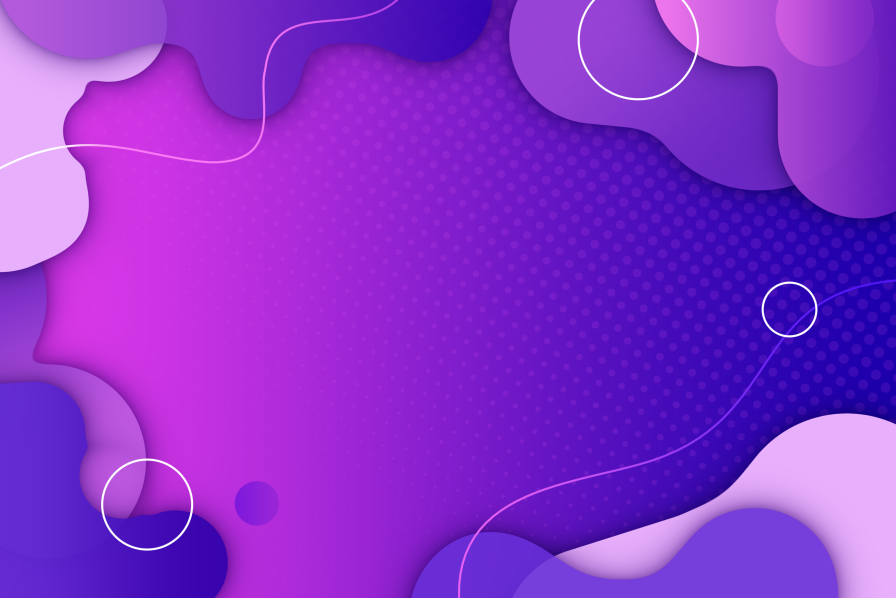
A Shadertoy shader for this background:

```glsl
// Fluid violet backdrop: a halftone gradient framed by soft-shadowed blobs,
// thin curves and rings. Blobs are pills joined or cut by a smooth minimum;
// the canvas is 5.12 units high with y pointing down.

float pixel; // size of one pixel in canvas units

float smin(float a, float b, float k) {
    float h = max(k - abs(a - b), 0.0);
    return min(a, b) - h * h / (4.0 * k);
}

float cut(float body, float hole, float k) {
    return -smin(-body, hole, k);
}

float disc(vec2 p, vec2 center, float radius) {
    return length(p - center) - radius;
}

float pill(vec2 p, vec2 a, vec2 b, float radius) {
    vec2 ab = b - a;
    float t = clamp(dot(p - a, ab) / dot(ab, ab), 0.0, 1.0);
    return length(p - a - ab * t) - radius;
}

float cover(float d) {
    return smoothstep(pixel, -pixel, d * 1.4);
}

// Distance to a cubic curve, walked as short segments
float curve(vec2 p, vec2 a, vec2 b, vec2 c, vec2 d) {
    float nearest = 1e3;
    vec2 last = a;
    for (int i = 1; i <= 28; i++) {
        float t = float(i) / 28.0, s = 1.0 - t;
        vec2 next = s * s * s * a + 3.0 * s * t * (s * b + t * c) + t * t * t * d;
        nearest = min(nearest, pill(p, last, next, 0.0));
        last = next;
    }
    return nearest;
}

// Paints a blob and lets its shadow fall outside its edge
void layer(inout vec3 color, float d, vec3 paint, float alpha) {
    vec3 shaded = color * mix(vec3(1), vec3(0.62, 0.5, 0.74), exp(-max(d, 0.0) * 11.0));
    color = mix(shaded, mix(color, paint, alpha), cover(d));
}

void mainImage(out vec4 fragColor, in vec2 fragCoord) {
    pixel = 5.12 / iResolution.y;
    vec2 p = vec2(fragCoord.x, iResolution.y - fragCoord.y) * pixel;
    vec3 lilac = vec3(0.91, 0.69, 0.99);
    float d;

    // Magenta to blue gradient with a tilted halftone grid
    vec3 color = mix(vec3(0.85, 0.22, 0.91), vec3(0.13, 0.0, 0.68), smoothstep(-0.6, 8.6, p.x) * 1.12 - 0.06);
    vec2 q = mat2(0.605, -0.797, 0.797, 0.605) * (p - vec2(4.54, 1.82)) / 0.138;
    float dotSize = clamp(0.010 + 0.0065 * (p.x - 2.56) + 0.008 * (3.4 - p.y), 0.006, 0.046);
    d = length(fract(q + 0.5) - 0.5) * 0.138 - dotSize;
    color = mix(color, vec3(0.9, 0.35, 0.95), 0.13 * cover(d));

    // Left: violet backing, blue wave, lilac drop
    d = smin(disc(p, vec2(0.42, 3.95), 0.83), disc(p, vec2(-0.5, 2.55), 0.9), 0.2);
    layer(color, d, mix(vec3(0.47, 0.18, 0.78), vec3(0.74, 0.35, 0.88), smoothstep(2.3, 4.0, p.y + 0.4 * p.x)), 0.95);

    d = smin(pill(p, vec2(-0.1, 3.72), vec2(0.3, 3.7), 0.43), disc(p, vec2(0.3, 4.7), 1.0), 0.1);
    d = smin(d, disc(p, vec2(1.5, 4.82), 0.45), 0.1);
    d = cut(d, disc(p, vec2(1.05, 4.07), 0.37), 0.08);
    layer(color, d, mix(vec3(0.37, 0.16, 0.82), vec3(0.19, 0.0, 0.67), smoothstep(0.0, 1.9, p.x)), 0.94);

    d = smin(pill(p, vec2(-0.1, 1.76), vec2(0.31, 1.76), 0.45), pill(p, vec2(0), vec2(0, 1.6), 0.73), 0.06);
    d = smin(d, pill(p, vec2(0, 0.1), vec2(0.93, 0.2), 0.5), 0.1);
    d = cut(d, disc(p, vec2(0.87, 1.12), 0.33), 0.08);
    layer(color, d, lilac, 1.0);

    // Top: dripping translucent band
    d = smin(disc(p, vec2(0.75, -0.3), 0.8), pill(p, vec2(1.2, -0.22), vec2(3.6, -0.22), 0.59), 0.12);
    d = smin(d, disc(p, vec2(2.15, 0.6), 0.42), 0.4);
    d = smin(d, disc(p, vec2(3.68, 0.03), 0.5), 0.2);
    layer(color, d, mix(vec3(0.67, 0.30, 0.84), vec3(0.16, 0.0, 0.68), clamp((p.x - 0.2) / 3.9, 0.0, 1.0)), 0.86);

    // Top right: violet cloud, pink fold and its inner disc
    d = smin(pill(p, vec2(5.1, 0.32), vec2(5.5, 0.36), 0.74), disc(p, vec2(6.5, 0.6), 1.03), 0.2);
    layer(color, d, mix(vec3(0.60, 0.27, 0.84), vec3(0.43, 0.16, 0.77), smoothstep(5.2, 7.8, p.x + p.y)), 0.96);

    d = smin(disc(p, vec2(6.35, -0.2), 0.77), pill(p, vec2(7.38, 0), vec2(7.38, 1.15), 0.72), 0.25);
    layer(color, d, mix(vec3(0.95, 0.47, 0.93), vec3(0.40, 0.10, 0.74), clamp((p.x - 5.7) / 2.0, 0.0, 1.0)), 0.94);
    color = mix(color, mix(vec3(0.85, 0.38, 0.89), vec3(0.52, 0.17, 0.78), smoothstep(6.6, 7.5, p.x)),
                0.8 * cover(disc(p, vec2(7.06, 0.15), 0.42)));

    // Bottom right: lilac hill behind a violet wave
    d = smin(disc(p, vec2(7.25, 4.54), 1.0), pill(p, vec2(5.1, 5.48), vec2(6.11, 5.16), 0.8), 0.5);
    layer(color, d, lilac, 1.0);

    d = smin(disc(p, vec2(4.2, 5.18), 0.62), pill(p, vec2(4.2, 5.56), vec2(6.4, 5.56), 0.6), 0.5);
    d = smin(d, disc(p, vec2(6.46, 5.06), 0.71), 0.4);
    layer(color, d, vec3(0.40, 0.18, 0.84), 0.88);

    // Small floating disc
    color = mix(color, mix(vec3(0.50, 0.10, 0.86), vec3(0.60, 0.15, 0.84), smoothstep(2.0, 2.4, p.x)),
                cover(disc(p, vec2(2.2, 4.31), 0.19)));

    // Thin curves fading along their length
    d = curve(p, vec2(0, 1.44), vec2(0.75, 1.05), vec2(1.2, 1.35), vec2(1.8, 1.39));
    d = min(d, curve(p, vec2(1.8, 1.39), vec2(2.45, 1.4), vec2(2.2, 0.85), vec2(2.27, 0.6)));
    d = min(d, curve(p, vec2(2.27, 0.6), vec2(2.35, -0.05), vec2(3, 0.35), vec2(3.4, 0)));
    vec3 ink = mix(vec3(1), vec3(0.98, 0.48, 0.96), smoothstep(0.4, 1.1, p.x));
    color = mix(color, mix(ink, vec3(0.72, 0.27, 0.9), smoothstep(2.0, 3.4, p.x)), cover(d - 0.009));

    d = curve(p, vec2(3.93, 5.12), vec2(3.9, 4.1), vec2(5.1, 4.15), vec2(5.7, 3.9));
    d = min(d, curve(p, vec2(5.7, 3.9), vec2(6.7, 3.5), vec2(6.45, 2.5), vec2(7.68, 2.4)));
    color = mix(color, mix(vec3(0.90, 0.38, 0.95), vec3(0.32, 0.09, 0.95), smoothstep(4.0, 7.5, p.x)), cover(d - 0.009));

    // White rings
    d = abs(disc(p, vec2(5.465, 0.34), 0.51));
    d = min(d, abs(disc(p, vec2(6.76, 2.65), 0.23)));
    d = min(d, abs(disc(p, vec2(1.26, 4.32), 0.385)));
    color = mix(color, vec3(1), cover(d - 0.009));

    fragColor = vec4(color, 1.0);
}
```
